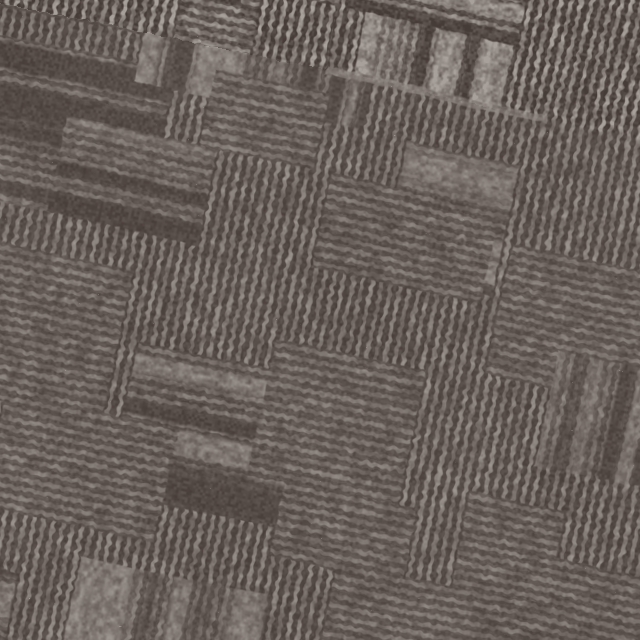
Write a WebGL 2 fragment shader that draws this texture.

```glsl
#version 300 es
precision highp float;
// Worn grey-brown carpet: a tilted patchwork of ribbed and streaked loop pile.

uniform vec2 u_resolution;
out vec4 fragColor;

const vec3 DARK_PILE = vec3(0.300, 0.260, 0.242);
const vec3 LIGHT_YARN = vec3(0.620, 0.590, 0.570);
const float TILT = 0.21;          // rotation of the weave, radians
const float RIBS = 66.0;          // ribs across the canvas
const float STITCHES = 78.0;      // yarn loops along a rib
const float FUZZ_SCALE = 240.0;   // fine fibre grain
const float LARGE_PATCH = 0.31;   // spacing of the two patch layers
const float SMALL_PATCH = 0.23;
const float SEAM_HEIGHT = 0.383;  // joint below the rougher upper tile
const vec2 SEAM_SPAN = vec2(-0.073, 0.284);
const float TAU = 6.2831853;

vec4 hash4(vec2 cell) {
  vec4 h = fract(cell.xyxy * vec4(0.1031, 0.1030, 0.0973, 0.1099));
  h += dot(h, h.wzxy + 33.33);
  return fract((h.xxyz + h.yzzw) * h.zywx);
}

float noise(vec2 p) {
  vec2 i = floor(p), f = fract(p);
  f = f * f * (3.0 - 2.0 * f);
  float low = mix(hash4(i).x, hash4(i + vec2(1, 0)).x, f.x);
  float high = mix(hash4(i + vec2(0, 1)).x, hash4(i + vec2(1, 1)).x, f.x);
  return mix(low, high, f.y);
}

// Yarn lightness; q.x runs across the ribs and q.y along them.
float ribTone(vec2 q, float softness) {
  float lane = q.x * RIBS;
  float id = floor(lane);
  float stitch = noise(vec2(id * 17.0, q.y * STITCHES));
  float twist = 0.07 * sin(q.y * STITCHES * TAU * 0.8 + id * 2.1);
  float crest = 0.5 - 0.5 * cos(TAU * (lane + twist));
  float line = smoothstep(0.22, 0.95, crest);
  float tone = 0.10 + 0.78 * line * mix(0.4, 1.0, stitch);
  return mix(tone, 0.20 + 0.32 * stitch, softness);
}

// Bands of uneven width: bare dark pile, thin ribs and broad bright loops.
float streakTone(vec2 q, float seed) {
  float band = noise(vec2(q.x * RIBS * 0.62, floor(seed * 97.0)));
  float loops = noise(vec2(q.x * RIBS * 2.2, q.y * STITCHES * 1.3));
  float bright = smoothstep(0.48, 0.88, band);
  float ribbed = smoothstep(0.18, 0.42, band);
  float quiet = mix(0.10, ribTone(q, 0.35), ribbed);
  return mix(quiet, 0.42 + 0.50 * loops, bright);
}

float boxMask(vec2 p, vec2 halfSize) {
  vec2 d = abs(p) - halfSize;
  return 1.0 - smoothstep(-0.002, 0.002, max(d.x, d.y));
}

// Lays one jittered rectangle per cell over the weave below it.
float addPatches(float tone, vec2 p, float size, float chance, float seed) {
  vec2 home = floor(p / size);
  for (int y = -1; y <= 1; y++) {
    for (int x = -1; x <= 1; x++) {
      vec2 cell = home + vec2(x, y);
      vec4 shape = hash4(cell + seed);
      vec4 style = hash4(cell + seed + 41.0);
      vec2 center = (cell + 0.5 + (shape.xy - 0.5) * 0.5) * size;
      vec2 halfSize = mix(vec2(0.27, 0.23), vec2(0.68, 0.50), shape.zw) * size;
      center = round(center * RIBS) / RIBS;
      halfSize = round(halfSize * RIBS) / RIBS;
      float mask = boxMask(p - center, halfSize) * step(style.x, chance);
      if (mask > 0.0) {
        bool sideways = style.y < 0.64;
        vec2 q = sideways ? p.yx : p;
        float ribs = ribTone(q, sideways ? 0.38 : 0.0);
        float streaks = streakTone(q, style.w);
        bool streaked = sideways ? style.z < 0.36 : style.z < 0.72;
        tone = mix(tone, streaked ? streaks : ribs, mask);
      }
    }
  }
  return tone;
}

void main() {
  vec2 uv = gl_FragCoord.xy / u_resolution;
  vec2 d = uv - 0.5;
  float c = cos(TILT), s = sin(TILT);
  vec2 p = vec2(c * d.x - s * d.y, s * d.x + c * d.y);

  // Hand-laid wobble and ragged thread ends.
  vec2 ragged = vec2(noise(p * 110.0), noise(p * 110.0 + 53.0)) - 0.5;
  vec2 bend = vec2(noise(p * 5.0 + 9.0), noise(p * 5.0 + 27.0)) - 0.5;
  vec2 w = p + ragged * 0.0035 + bend * 0.008;

  // Patchwork over a ground of upright ribs; the upper tile is shifted.
  float upper = smoothstep(-0.003, 0.003, w.y - SEAM_HEIGHT);
  float seed = w.y > SEAM_HEIGHT ? 71.0 : 12.0;
  float tone = ribTone(w, 0.0);
  tone = addPatches(tone, w, LARGE_PATCH, 0.72, seed);
  tone = addPatches(tone, w, SMALL_PATCH, 0.30, seed + 130.0);

  // Rougher pile above the joint and a frayed pale thread along it.
  tone = mix(tone, (tone - 0.30) * 1.45 + 0.32, upper);
  vec2 seam = vec2(0.5 * (SEAM_SPAN.x + SEAM_SPAN.y), SEAM_HEIGHT);
  float thread = boxMask(w - seam, vec2(0.5 * (SEAM_SPAN.y - SEAM_SPAN.x), 0.006));
  tone = mix(tone, 0.55 + 0.3 * noise(p * 130.0), thread * 0.8);

  // Fibre grain, uneven wear and rare bright flecks of lint.
  tone += (noise(p * FUZZ_SCALE) - 0.5) * mix(0.26, 0.42, upper);
  tone += (noise(p * 7.0 + 80.0) - 0.5) * 0.09;
  tone += 0.5 * smoothstep(0.988, 1.0, noise(p * 150.0 + 300.0));
  fragColor = vec4(mix(DARK_PILE, LIGHT_YARN, clamp(tone, -0.08, 1.12)), 1.0);
}
```
